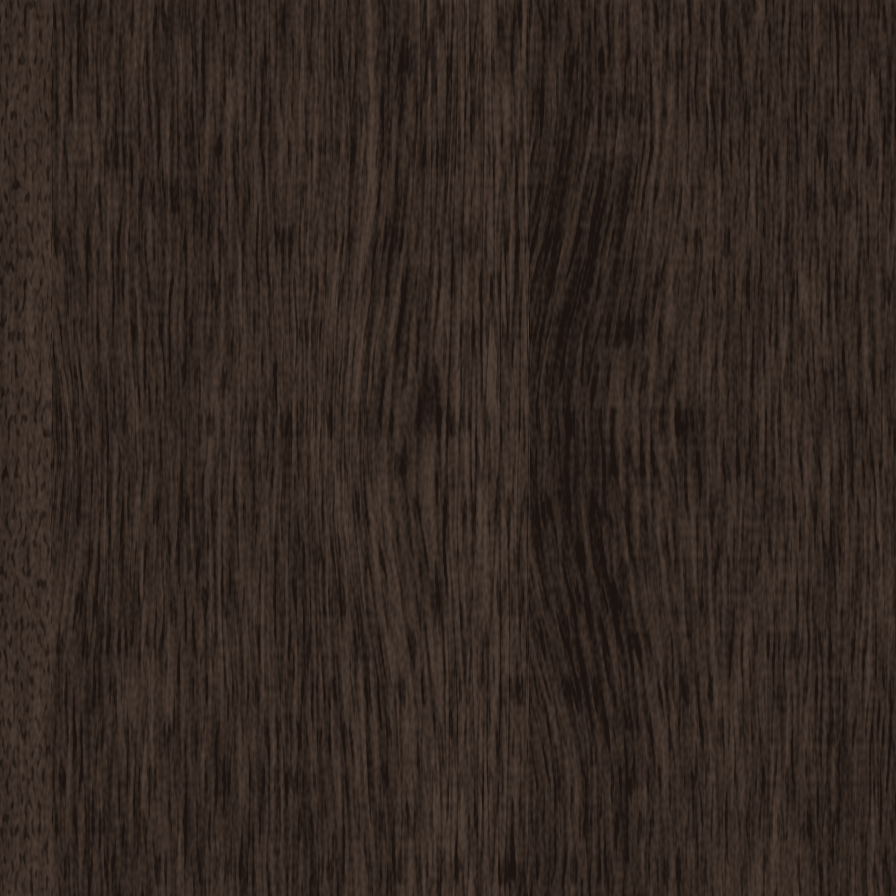
Give the GLSL for this texture, as a three.js fragment shader.

```glsl
varying vec2 vUv;

// Palette
const vec3 DARK_STAIN = vec3(0.105, 0.073, 0.059);
const vec3 LIGHT_WOOD = vec3(0.300, 0.242, 0.205);
const float BASE_TONE = 0.56;

// Board layout across the canvas
const float STRIP_EDGE = 0.058;
const float BAND_START = 0.468;
const float BAND_END = 0.590;
const float HEART_END = 0.735;
const float EDGE_SOFTNESS = 0.0015;

// Grain: cells across and up the canvas
const vec2 RIB_CELLS = vec2(185.0, 8.0);
const vec2 PORE_CELLS = vec2(235.0, 20.0);
const vec2 RING_CELLS = vec2(85.0, 1.6);
const vec2 VESSEL_CELLS = vec2(100.0, 3.0);
const vec2 GRIT_CELLS = vec2(290.0, 120.0);
const vec2 FLECK_CELLS = vec2(80.0, 48.0);
const vec2 CLOUD_CELLS = vec2(17.0, 1.3);
const float STRIP_PORE_CELLS = 65.0;
const float COLUMN_CELLS = 70.0;
const float COLUMN_SHIFT = 0.22;

// Strength of each layer
const float RIB_DEPTH = 0.60;
const float PORE_DEPTH = 0.38;
const float RING_DEPTH = 0.50;
const float VESSEL_DEPTH = 0.36;
const float GRIT_DEPTH = 0.32;
const float FLECK_DEPTH = 0.12;
const float CLOUD_DEPTH = 0.20;

vec2 gradientAt(vec2 cell) {
  float angle = 6.2832 * fract(sin(dot(cell, vec2(127.1, 311.7))) * 43758.5);
  return vec2(cos(angle), sin(angle));
}

float gradientNoise(vec2 p) {
  vec2 cell = floor(p);
  vec2 f = p - cell;
  vec2 s = f * f * f * (f * (f * 6.0 - 15.0) + 10.0);
  vec2 e = vec2(1.0, 0.0);
  float low = mix(dot(gradientAt(cell), f),
                  dot(gradientAt(cell + e.xy), f - e.xy), s.x);
  float high = mix(dot(gradientAt(cell + e.yx), f - e.yx),
                   dot(gradientAt(cell + e.xx), f - e.xx), s.x);
  return mix(low, high, s.y);
}

float bump(float x, float center, float width) {
  float d = (x - center) / width;
  return exp(-d * d);
}

float edgeStep(float edge, float x) {
  return smoothstep(edge - EDGE_SOFTNESS, edge + EDGE_SOFTNESS, x);
}

void main() {
  vec2 p = vUv;
  float height = abs(p.y - 0.5);

  // Board masks
  float strip = 1.0 - edgeStep(STRIP_EDGE, p.x);
  float band = smoothstep(BAND_START - 0.015, BAND_START + 0.015, p.x)
             * (1.0 - edgeStep(BAND_END, p.x));
  float pastBand = edgeStep(BAND_END, p.x);
  float heart = pastBand * (1.0 - smoothstep(HEART_END - 0.06, HEART_END + 0.02, p.x));
  float rings = bump(p.x, 0.425, 0.055) * (1.0 - band);
  float chevron = (1.0 - strip) * exp(-max(p.x - STRIP_EDGE, 0.0) / 0.045);

  // Grain bows around mid height and wavers a little everywhere
  float heartBow = pastBand * (1.0 - smoothstep(BAND_END, 0.84, p.x));
  float bow = 0.034 * bump(p.x, 0.42, 0.07) * bump(height, 0.0, 0.24)
            + 0.055 * heartBow * (1.0 - smoothstep(0.02, 0.40, height))
            - 0.032 * chevron * max(1.0 - height / 0.24, 0.0);
  float waver = 0.0035 * gradientNoise(p * vec2(11.0, 4.0))
              + 0.0020 * gradientNoise(p * vec2(38.0, 15.0));
  vec2 grain = vec2(p.x + bow + waver * (1.0 - 0.8 * band), p.y);

  // Columns slide past each other so long streaks end at mixed heights
  float slide = COLUMN_SHIFT * gradientNoise(vec2(grain.x * COLUMN_CELLS, 7.5));
  vec2 streak = grain + vec2(0.0, slide);

  // Broad tone of each board
  float core = smoothstep(0.36, 0.26, height);
  float tone = BASE_TONE + 0.08 * strip + 0.17 * band;
  tone -= heart * (0.08 + 0.10 * core);
  tone -= chevron * (0.07 + 0.14 * bump(height, 0.0, 0.13));
  tone -= 0.12 * bump(p.x, 0.69, 0.025) * bump(height, 0.30, 0.03);
  tone += CLOUD_DEPTH * gradientNoise(grain * CLOUD_CELLS + 3.7);

  // Fine ribs and growth rings
  tone += RIB_DEPTH * gradientNoise(streak * RIB_CELLS) * (1.0 - 0.5 * strip);
  tone += RING_DEPTH * gradientNoise(grain * RING_CELLS + 17.3)
        * (0.15 + 0.85 * max(rings, 0.5 * heart));

  // Short dark pores
  vec2 poreCells = vec2(PORE_CELLS.x, mix(PORE_CELLS.y, STRIP_PORE_CELLS, strip));
  float pore = gradientNoise(grain * poreCells + 41.9);
  tone -= PORE_DEPTH * smoothstep(0.06, 0.36, pore);

  // Long thin vessels, strongest in the pale band
  float vessel = abs(gradientNoise(streak * VESSEL_CELLS + 8.1));
  tone -= VESSEL_DEPTH * mix(0.22, 1.0, band) * (1.0 - strip)
        * (1.0 - smoothstep(0.02, 0.14, vessel));

  // Ray flecks, slanted in the dark heart, and surface grit
  vec2 slant = vec2(p.x + heart * 0.35 * height, p.y);
  tone += FLECK_DEPTH * gradientNoise(slant * FLECK_CELLS + 5.3);
  tone += GRIT_DEPTH * gradientNoise(p * GRIT_CELLS + 29.6);

  gl_FragColor = vec4(mix(DARK_STAIN, LIGHT_WOOD, clamp(tone, 0.0, 1.0)), 1.0);
}
```
